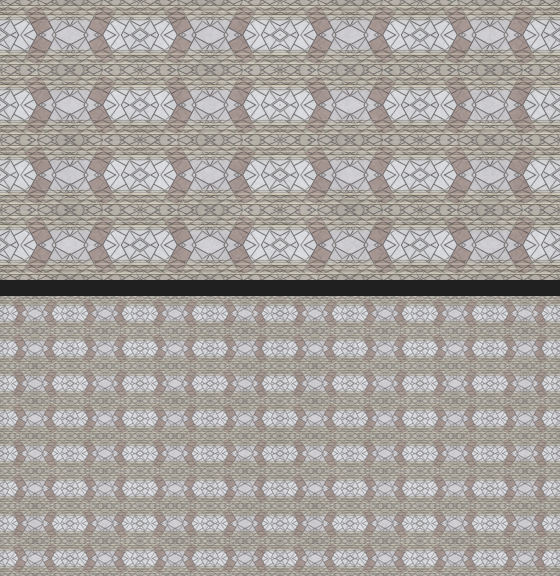
Top, the tile; bottom, the same tile 2 across and 2 down.
This pattern is drawn by a Shadertoy shader. Its source:

```glsl
// Mirrored mosaic of pale angular tiles and brown chevrons, crossed by bands of beige slats.
#define REPEATS vec2(4.0, 4.0)
#define CELL vec2(192.0, 96.0)
#define JOINT_WIDTH 1.4
#define SLAT_PITCH 6.4
#define SLAT_REACH 27.5
#define WEAR 0.06
#define WHITE_TILE vec3(0.84, 0.845, 0.86)
#define LILAC_TILE vec3(0.79, 0.785, 0.80)
#define BROWN_TILE vec3(0.64, 0.575, 0.555)
#define STONE vec3(0.71, 0.695, 0.665)
#define SLAT_LIGHT vec3(0.835, 0.82, 0.755)

float hash(vec2 p) {
    return fract(sin(dot(p, vec2(127.1, 311.7))) * 43758.5453);
}

// Value noise that wraps after a whole number of lattice steps
float wrapNoise(vec2 p, vec2 period) {
    vec2 i = floor(p), f = fract(p);
    f = f * f * (3.0 - 2.0 * f);
    float a = hash(mod(i, period));
    float b = hash(mod(i + vec2(1.0, 0.0), period));
    float c = hash(mod(i + vec2(0.0, 1.0), period));
    float d = hash(mod(i + 1.0, period));
    return mix(mix(a, b, f.x), mix(c, d, f.x), f.y);
}

vec2 rotate(vec2 p, float angle) {
    float c = cos(angle), s = sin(angle);
    return vec2(c * p.x + s * p.y, c * p.y - s * p.x);
}

// Shift every other column of tiles by half a tile
vec2 stagger(vec2 p, vec2 size) {
    return p + vec2(0.0, 0.5 * size.y * mod(floor(p.x / size.x), 2.0));
}

// Distance to the nearest joint of a rectangular grid
float gridDistance(vec2 p, vec2 size) {
    vec2 g = abs(fract(p / size + 0.5) - 0.5) * size;
    return min(g.x, g.y);
}

float lineMask(float dist, float width, float aa) {
    return 1.0 - smoothstep(0.5 * width - 0.5 * aa, 0.5 * width + 0.5 * aa, dist);
}

void mainImage(out vec4 fragColor, in vec2 fragCoord) {
    vec2 uv = fragCoord / iResolution.xy;
    float aa = max(1.3 * REPEATS.y * CELL.y / iResolution.y, 1.4);

    // Fold each repeat into one mirrored quadrant
    vec2 grid = uv * REPEATS;
    vec2 p = vec2(abs(fract(grid.x + 0.5) - 0.5), abs(fract(grid.y) - 0.5)) * CELL;
    float s = 0.5 * CELL.y - p.y;

    // Large tiles: white lozenge, brown chevron, lilac lens
    vec2 bigSize = vec2(22.5, 18.0);
    vec2 big = rotate(p, 0.5) + vec2(0.0, 25.0);
    vec2 tilePos = stagger(big, bigSize);
    float chevron = smoothstep(-aa, aa, big.x - 45.0) * smoothstep(-aa, aa, 67.5 - big.x)
                  * smoothstep(-aa, aa, big.y) * smoothstep(-aa, aa, 36.0 - big.y);
    vec3 tile = mix(WHITE_TILE, LILAC_TILE, smoothstep(-aa, aa, p.x - 51.5));
    tile += 0.05 * (hash(floor(tilePos / bigSize)) - 0.5);
    vec3 col = mix(tile, STONE, smoothstep(18.0, 29.0, p.y));
    col = mix(col, BROWN_TILE, chevron * 0.95);

    // Flatter staggered tiles cut through the stone band
    vec2 flatSize = vec2(19.0, 16.0);
    vec2 flatPos = stagger(rotate(vec2(p.x, s * 1.9), 0.68), flatSize);
    float band = smoothstep(SLAT_REACH + 2.5, SLAT_REACH - 2.5, s);
    col += band * 0.07 * (hash(floor(flatPos / flatSize) + 7.0) - 0.5);

    // Joints, softer where they run beneath the slats
    float joints = lineMask(gridDistance(tilePos, bigSize), JOINT_WIDTH, aa);
    vec2 cutSize = vec2(29.0, 23.0);
    vec2 cut = stagger(rotate(p, 0.94) - vec2(8.0, 0.0), cutSize);
    float cuts = lineMask(gridDistance(cut, cutSize), JOINT_WIDTH, aa);
    float net = lineMask(gridDistance(flatPos, flatSize) * 0.65, JOINT_WIDTH, aa);
    float diamond = lineMask(abs(0.57 * p.x + 0.82 * p.y - 6.0), JOINT_WIDTH, aa);
    float ink = max(joints * mix(0.78, 0.5, band), cuts * 0.6 * (1.0 - band) * (1.0 - 0.6 * chevron));
    ink = max(ink, max(net * band * 0.72, diamond * 0.75));
    vec3 jointed = mix(col, vec3(0.34, 0.32, 0.32), ink);

    // Slats with a lit face and a shadow below, broken into lengths
    float row = floor(s / SLAT_PITCH);
    float t = fract(s / SLAT_PITCH) * SLAT_PITCH;
    float part = hash(vec2(floor(p.x / 24.0 + 0.5 * row), row + 3.0));
    float strength = band * mix(0.6, 1.0, part) * (1.0 - 0.45 * chevron);
    float outside = step(0.5, row);
    float face = lineMask(abs(t - 2.6), 2.4, aa);
    float edge = lineMask(abs(t - 0.9), 1.2, aa);
    float groove = lineMask(abs(t - 4.9), 0.7, aa);
    col = mix(jointed, SLAT_LIGHT, face * strength * mix(0.1, 0.8, outside));
    col = mix(col, vec3(0.40, 0.36, 0.29), edge * strength * 0.8 * outside);
    col = mix(col, vec3(0.50, 0.48, 0.41), groove * strength * 0.5 * outside);

    // Soft wear and a small tone shift between repeats
    vec2 coarse = vec2(32.0, 16.0), fine = vec2(256.0, 128.0);
    float wear = 0.4 * wrapNoise(uv * coarse, coarse) + 0.6 * wrapNoise(uv * fine, fine);
    col += WEAR * (wear - 0.5);
    col += 0.012 * (wrapNoise(grid, REPEATS) - 0.5);
    fragColor = vec4(clamp(col, 0.0, 1.0), 1.0);
}
```
